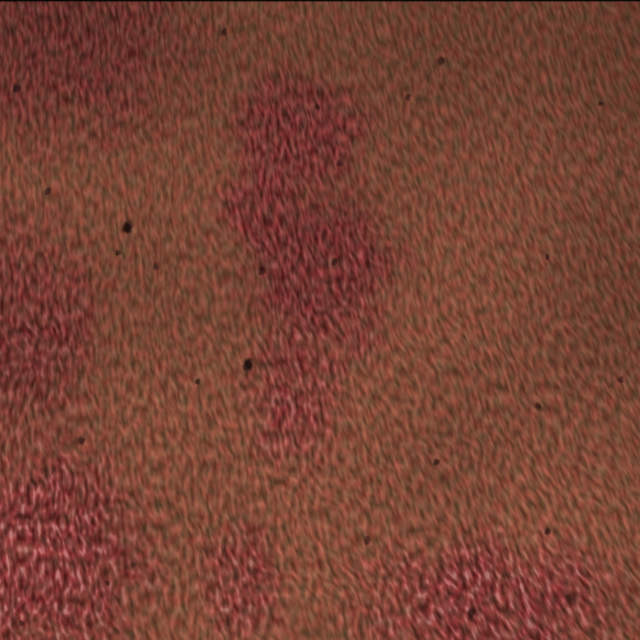
Reproduce this texture procedurally as a three.js fragment shader.

```glsl
// Brown leathery skin with fine slanted grain, soft crimson blotches and a few dark moles.
varying vec2 vUv;

const vec2 GRAIN_SIZE = vec2(0.0088, 0.0185);  // width and length of one grain
const float GRAIN_CONTRAST = 0.68;
const float FINE_SHARE = 0.40;                 // weight of the finer grain layer
const float BASE_LEAN = 0.06;                  // slant of the grain at the left edge
const float RIGHT_LEAN = 0.40;                 // slant added towards the right edge
const float BLOTCH_STRENGTH = 0.88;
const float FRECKLE_CELL = 0.11;

const vec3 SKIN_GROOVE = vec3(0.325, 0.185, 0.125);
const vec3 SKIN_RIDGE = vec3(0.645, 0.385, 0.300);
const vec3 BLOTCH_GROOVE = vec3(0.265, 0.085, 0.085);
const vec3 BLOTCH_RIDGE = vec3(0.640, 0.305, 0.300);
const vec3 PALE_SHEEN = vec3(0.660, 0.490, 0.480);
const vec3 MOLE_COLOR = vec3(0.090, 0.045, 0.040);
const vec3 RED_TINT = vec3(0.050, -0.018, -0.004);

vec2 hash2(vec2 p) {
  vec3 q = fract(vec3(p.xyx) * vec3(0.1031, 0.1030, 0.0973));
  q += dot(q, q.yzx + 33.33);
  return fract((q.xx + q.yz) * q.zy);
}

float cornerSlope(vec2 cell, vec2 offset) {
  float angle = 6.2832 * hash2(cell + 200.0).x;
  return dot(vec2(cos(angle), sin(angle)), offset);
}

// Gradient noise, roughly -0.7 to 0.7
float gradientNoise(vec2 p) {
  vec2 i = floor(p);
  vec2 f = p - i;
  vec2 w = f * f * f * (f * (f * 6.0 - 15.0) + 10.0);
  vec2 e = vec2(1.0, 0.0);
  float low = mix(cornerSlope(i, f), cornerSlope(i + e.xy, f - e.xy), w.x);
  float high = mix(cornerSlope(i + e.yx, f - e.yx), cornerSlope(i + e.xx, f - e.xx), w.x);
  return mix(low, high, w.y);
}

float softEllipse(vec2 p, vec2 center, vec2 radius) {
  return 1.0 - smoothstep(0.35, 1.25, length((p - center) / radius));
}

// Crimson areas with ragged borders
float blotches(vec2 uv) {
  vec2 ragged = vec2(gradientNoise(uv * 14.0), gradientNoise(uv * 14.0 + 40.0));
  vec2 p = uv + 0.045 * ragged;
  float b = softEllipse(p, vec2(0.47, 0.79), vec2(0.11, 0.11));
  b = max(b, softEllipse(p, vec2(0.42, 0.68), vec2(0.07, 0.17)));
  b = max(b, softEllipse(p, vec2(0.51, 0.58), vec2(0.12, 0.15)));
  b = max(b, 0.75 * softEllipse(p, vec2(0.46, 0.39), vec2(0.08, 0.14)));
  b = max(b, 0.75 * softEllipse(p, vec2(0.10, 0.93), vec2(0.22, 0.17)));
  b = max(b, 0.80 * softEllipse(p, vec2(0.02, 0.49), vec2(0.15, 0.18)));
  b = max(b, softEllipse(p, vec2(0.06, 0.13), vec2(0.18, 0.20)));
  b = max(b, 0.70 * softEllipse(p, vec2(0.38, 0.09), vec2(0.07, 0.10)));
  b = max(b, 0.90 * softEllipse(p, vec2(0.77, 0.05), vec2(0.22, 0.12)));
  return clamp(b * (1.0 + 0.5 * gradientNoise(uv * 26.0)), 0.0, 1.0);
}

// Elongated ridges whose slant grows from left to right
float grain(vec2 uv) {
  vec2 bend = vec2(gradientNoise(uv * 9.0 + 70.0), gradientNoise(uv * 9.0 + 90.0));
  vec2 p = uv + 0.012 * bend;
  p.x += p.y * (BASE_LEAN + RIGHT_LEAN * uv.x);
  vec2 g = p / GRAIN_SIZE;
  float coarse = gradientNoise(g + 0.35 * gradientNoise(g * 0.6 + 15.0));
  float fine = gradientNoise(g * vec2(1.55, 1.75) + 31.0);
  return coarse + FINE_SHARE * fine;
}

float disc(vec2 p, vec2 center, float radius) {
  return 1.0 - smoothstep(0.5, 1.4, length((p - center) * vec2(1.0, 0.8)) / radius);
}

// Two clear moles and sparse faint freckles
float moles(vec2 uv) {
  vec2 p = uv + 0.003 * gradientNoise(uv * 110.0);
  float m = max(disc(p, vec2(0.200, 0.645), 0.0075), disc(p, vec2(0.388, 0.430), 0.0075));
  vec2 cell = floor(uv / FRECKLE_CELL);
  vec2 spot = (cell + 0.15 + 0.7 * hash2(cell + 7.0)) * FRECKLE_CELL;
  vec2 kind = hash2(cell + 51.0);
  return max(m, 0.6 * step(0.72, kind.x) * disc(p, spot, 0.003 + 0.003 * kind.y));
}

void main() {
  vec2 uv = vUv;
  float blotch = BLOTCH_STRENGTH * blotches(uv);
  float lower = 1.0 - smoothstep(0.1, 0.95, uv.y);
  float ridge = grain(uv);

  // Grain is stronger in the blotches and towards the bottom
  float contrast = GRAIN_CONTRAST * (0.82 + 0.22 * lower + 0.30 * blotch);
  float height = clamp(0.5 + contrast * ridge, 0.0, 1.15);
  vec3 skin = mix(SKIN_GROOVE, SKIN_RIDGE, height);
  vec3 crimson = mix(BLOTCH_GROOVE, BLOTCH_RIDGE, height);
  vec3 color = mix(skin, crimson, blotch);

  // Pale sheen on the ridges of the lower blotches
  float sheen = smoothstep(0.62, 1.0, height) * blotch * smoothstep(0.75, 0.15, uv.y);
  color = mix(color, PALE_SHEEN, 0.65 * sheen);

  // Patchy redness and broad shading
  color += RED_TINT * gradientNoise(uv * vec2(75.0, 55.0) + 12.0) * 1.6;
  float shade = 0.90 + 0.16 * lower + 0.14 * gradientNoise(uv * 3.5 + 5.0);
  shade -= 0.08 * smoothstep(0.80, 1.0, uv.x);
  color *= shade;

  color = mix(color, MOLE_COLOR, 0.9 * moles(uv));
  color *= 1.0 - 0.85 * smoothstep(0.9965, 0.9990, uv.y);  // dark top edge
  gl_FragColor = vec4(clamp(color, 0.0, 1.0), 1.0);
}
```
